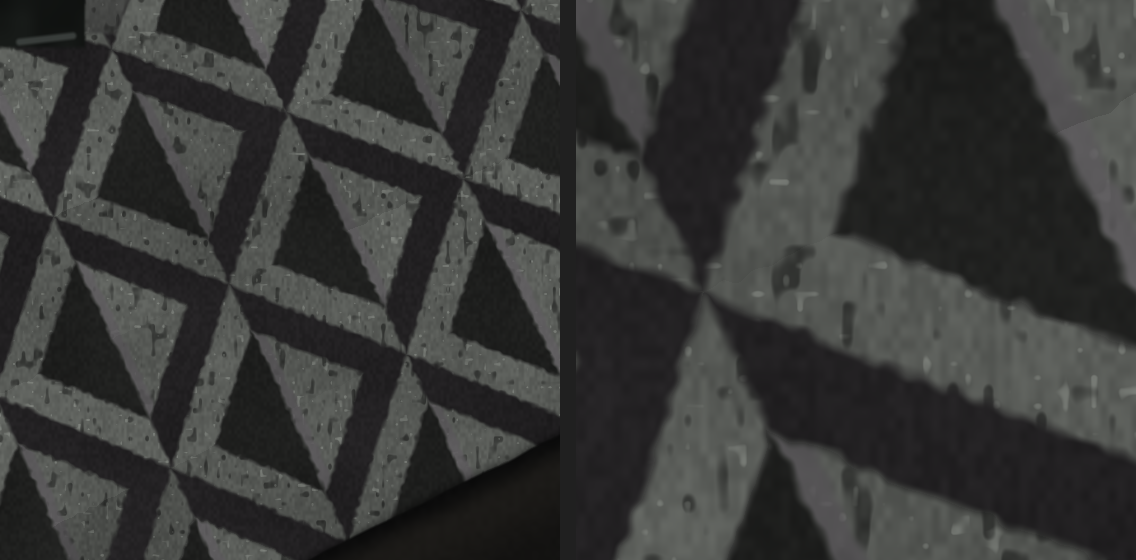
Left, the full canvas; right, a detail of the centre.
Reproduce this pattern procedurally as a Shadertoy shader.

```glsl
// Worn woven cloth: skewed grid of mitred frames with counterchanged triangles, under a dark cover.

const vec2 GRID_ORIGIN = vec2(0.410, 0.492);
const vec2 STEP_ACROSS = vec2(0.315, -0.122);
const vec2 STEP_UP = vec2(0.1035, 0.3165);
const float FRAME_WIDTH = 0.185;   // in cell units
const float EDGE_SOFT = 0.014;     // in cell units

float hash(vec2 p) {
    vec3 h = fract(p.xyx * 0.1031);
    h += dot(h, h.yzx + 33.33);
    return fract((h.x + h.y) * h.z);
}

float noise(vec2 p) {
    vec2 i = floor(p), f = fract(p);
    f = f * f * (3.0 - 2.0 * f);
    return mix(mix(hash(i), hash(i + vec2(1, 0)), f.x),
               mix(hash(i + vec2(0, 1)), hash(i + vec2(1, 1)), f.x), f.y);
}

float softStep(float d, float w) {
    return smoothstep(-w, w, d);
}

float segmentDistance(vec2 p, vec2 a, vec2 b) {
    vec2 ab = b - a;
    return length(p - a - ab * clamp(dot(p - a, ab) / dot(ab, ab), 0.0, 1.0));
}

// Canvas position to cell units, with a slight foreshortening upwards
vec2 toGrid(vec2 p) {
    vec2 q = p - GRID_ORIGIN;
    q.y += 0.1 * q.y * q.y;
    return inverse(mat2(STEP_ACROSS, STEP_UP)) * q;
}

// Signed depth inside the inner square of a cell
float innerDepth(vec2 f) {
    return min(min(f.x, f.y), 1.0 - max(f.x, f.y)) - FRAME_WIDTH;
}

// 1 on pale cloth, 0 on dark cloth
float paleMask(vec2 f, float w) {
    float lower = softStep(1.0 - f.x - f.y, w * 1.4);
    float inner = softStep(innerDepth(f), w);
    float frame = lower * softStep(min(f.x, f.y), w);
    frame = max(frame, 1.0 - softStep(1.0 - max(f.x, f.y), w));
    return mix(frame, 1.0 - lower, inner);
}

vec3 paleCloth(vec2 p, float tone, float smoothBand) {
    float cloud = noise(p * 11.0 + 4.0) - 0.5;
    float weave = noise(p * vec2(210.0, 130.0)) - 0.5;
    float fleck = noise(p * vec2(95.0, 60.0) + 31.0);
    float pits = smoothstep(0.72, 0.92, fleck);
    float glints = smoothstep(0.83, 0.97, noise(p * 120.0 + 77.0));
    float rough = 1.0 - 0.75 * smoothBand;
    float level = mix(0.30, 0.385, tone) + 0.05 * cloud;
    level += rough * (0.065 * weave - 0.13 * pits + 0.11 * glints);
    return level * mix(vec3(0.99, 1.02, 0.975), vec3(1.0, 0.98, 1.0), smoothBand);
}

vec3 darkCloth(vec2 p, float inner) {
    float level = 0.127 + 0.03 * (noise(p * 9.0 + 15.0) - 0.5);
    level += 0.03 * (noise(p * vec2(190.0, 140.0) + 9.0) - 0.5);
    return level * mix(vec3(1.03, 0.98, 1.03), vec3(0.95, 0.97, 0.93), inner);
}

vec3 patternedCloth(vec2 p, vec2 grid) {
    vec2 wobble = vec2(noise(p * 100.0), noise(p * 100.0 + 50.0)) - 0.5;
    vec2 g = grid + 0.018 * wobble;
    vec2 cell = floor(g), f = g - cell;
    float inner = softStep(innerDepth(f), EDGE_SOFT);
    float diagonal = f.x + f.y - 1.0;

    // Each pale piece has its own tone
    float piece = step(0.0, innerDepth(f)) + 2.0 * step(f.y, f.x);
    float tone = hash(cell * 3.0 + vec2(piece, 41.0));
    float smoothBand = inner * softStep(diagonal, 0.015) * (1.0 - softStep(diagonal - 0.08, 0.02));
    return mix(darkCloth(p, inner), paleCloth(p, tone, smoothBand), paleMask(f, EDGE_SOFT));
}

// Folded flap and the dark gap beside it, upper left
vec3 addFold(vec3 col, vec2 p, vec2 grid) {
    float flapEdge = p.x - 0.152;
    float flap = softStep(flapEdge, 0.004) * softStep(p.y - 0.94, 0.006) * softStep(-1.0 - grid.x, 0.02);
    col = mix(col, paleCloth(p, 0.2, 0.3) * 0.82, flap);

    float gap = softStep(-flapEdge, 0.004) * softStep(p.y - 0.915, 0.006);
    vec3 gapColor = vec3(0.075, 0.085, 0.078) * (0.75 + 0.5 * noise(p * 25.0));
    col = mix(col, gapColor, gap);
    float glint = 1.0 - smoothstep(0.002, 0.010, segmentDistance(p, vec2(0.035, 0.925), vec2(0.130, 0.936)));
    return mix(col, vec3(0.27, 0.29, 0.28), 0.75 * glint);
}

// Smooth dark cover with a shadowed lip, lower right
vec3 addCover(vec3 col, vec2 p) {
    float d = 0.896 * (p.y - 0.034 - 0.495 * (p.x - 0.6185));
    d += 0.004 * (noise(p * 22.0) - 0.5);
    col *= 1.0 - 0.45 * exp(-max(d, 0.0) * 130.0);
    float sheen = smoothstep(0.0, 0.055, -d) * (1.0 - 0.5 * smoothstep(0.06, 0.17, -d));
    vec3 cover = mix(vec3(0.042), vec3(0.108, 0.102, 0.092), sheen);
    cover += 0.010 * (noise(p * 90.0) - 0.5);
    return mix(cover, col, softStep(d, 0.003));
}

void mainImage(out vec4 fragColor, in vec2 fragCoord) {
    vec2 p = fragCoord / iResolution.y;
    vec2 grid = toGrid(p);
    vec3 col = patternedCloth(p, grid);
    col = addFold(col, p, grid);
    col = addCover(col, p);
    fragColor = vec4(col, 1.0);
}
```
